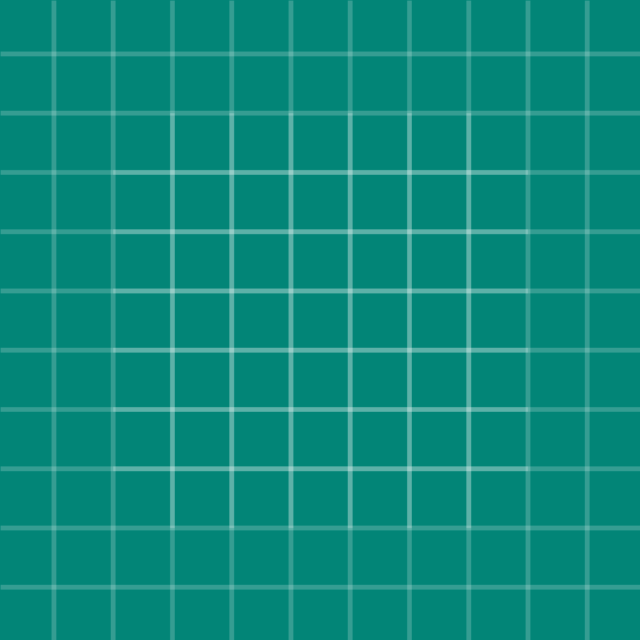
Give the GLSL for this pattern, as a Shadertoy shader.

```glsl
const vec3 TEAL = vec3(0.008, 0.522, 0.468);
const vec3 LINE_COLOR = vec3(1.0);
const float LINE_ALPHA = 0.2;

// Lengths in grid units, with UNITS spanning the canvas
const float UNITS = 108.0;
const float SPACING = 10.0;
const float FIRST_LINE = 9.0;
const float LINE_WIDTH = 0.8;
const float SHIFT = 0.1;
const float SOFTNESS = 1.3;                  // edge width in pixels
const vec2 OUTER_LINES = vec2(0.0, 9.0);     // first and last line index
const vec2 INNER_LINES = vec2(2.0, 7.0);
const vec2 OUTER_SPAN = vec2(0.0, 109.0);    // start and end of each line
const vec2 INNER_SPAN = vec2(19.0, 89.0);

// Soft coverage of a signed distance, negative inside
float coverage(float dist, float blur) {
    return clamp(0.5 - dist / blur, 0.0, 1.0);
}

// Evenly spaced lines across one axis, cut to a span along the other
float lineSet(float across, float along, vec2 indices, vec2 span, float blur) {
    float index = clamp(round((across - FIRST_LINE) / SPACING), indices.x, indices.y);
    float side = abs(across - FIRST_LINE - index * SPACING) - 0.5 * LINE_WIDTH;
    float ends = max(span.x - along, along - span.y);
    return coverage(side, blur) * coverage(ends, blur);
}

vec3 overlay(vec3 base, float mask) {
    return mix(base, LINE_COLOR, LINE_ALPHA * mask);
}

// Vertical and horizontal lines, blended separately so crossings brighten
vec3 drawGrid(vec3 base, vec2 p, vec2 indices, vec2 span, float blur) {
    base = overlay(base, lineSet(p.x, p.y, indices, span, blur));
    return overlay(base, lineSet(p.y, p.x, indices, span, blur));
}

void mainImage(out vec4 fragColor, in vec2 fragCoord) {
    // Grid coordinates measured from the upper left
    vec2 uv = fragCoord / iResolution.xy;
    vec2 p = vec2(uv.x, 1.0 - uv.y) * UNITS - SHIFT;
    float blur = SOFTNESS * UNITS / min(iResolution.x, iResolution.y);

    // Full grid, then the brighter central grid
    vec3 color = drawGrid(TEAL, p, OUTER_LINES, OUTER_SPAN, blur);
    color = drawGrid(color, p, INNER_LINES, INNER_SPAN, blur);

    fragColor = vec4(color, 1.0);
}
```
